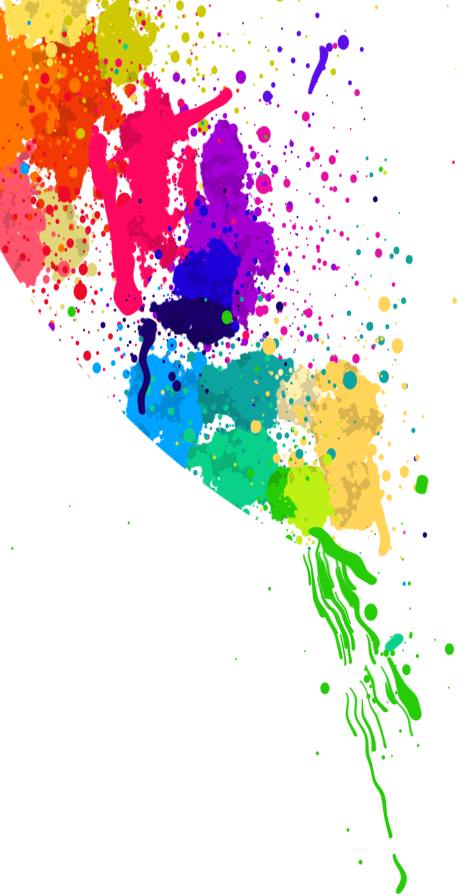
A Shadertoy shader for this background:

```glsl
const vec3 PAPER = vec3(1);
const vec3 ORANGE = vec3(1, .45, 0);
const vec3 VERMILION = vec3(.95, .22, .02);
const vec3 RED = vec3(.93, .04, .16);
const vec3 LEMON = vec3(1, .88, .33);
const vec3 OLIVE = vec3(.81, .79, .02);
const vec3 KHAKI = vec3(.88, .84, .47);
const vec3 ROSE = vec3(1, .33, .43);
const vec3 CRIMSON = vec3(1, .03, .38);
const vec3 PURPLE = vec3(.64, 0, .83);
const vec3 VIOLET = vec3(.36, .05, .92);
const vec3 MAGENTA = vec3(.91, .05, .64);
const vec3 BLUE = vec3(.12, 0, .85);
const vec3 NAVY = vec3(.1, 0, .42);
const vec3 SKY = vec3(0, .64, 1);
const vec3 TEAL = vec3(.05, .64, .62);
const vec3 JADE = vec3(.04, .82, .54);
const vec3 MAIZE = vec3(1, .83, .35);
const vec3 CREAM = vec3(1, .94, .7);
const vec3 LIME = vec3(.75, .94, .08);
const vec3 GREEN = vec3(.15, .8, .03);
const vec2 ARC_CENTRE = vec2(.73, 1.127);
const float ARC_RADIUS = .835;
const float ROUGHNESS = 2.5;
const vec2 SQUASH = vec2(1.3, 1);
const int STREAKS = 34;
const mat2 TILT = mat2(.8, .6, -.6, .8);

vec3 col = PAPER;
vec2 p;
float aa;

float hash(vec2 v) {
  vec3 q = fract(v.xyx * .1031);
  q += dot(q, q.yzx + 33.33);
  return fract((q.x + q.y) * q.z);
}

float noise(vec2 v) {
  vec2 i = floor(v), f = fract(v);
  f *= f * (3. - 2. * f);
  return mix(mix(hash(i), hash(i + vec2(1, 0)), f.x),
    mix(hash(i + vec2(0, 1)), hash(i + 1.), f.x), f.y);
}

float fbm(vec2 v) {
  float sum = 0., amp = .53;
  for (int i = 0; i < 4; i++) {
    sum += amp * noise(v);
    v = TILT * v * 2.1 + 7.3;
    amp *= .5;
  }
  return sum;
}

// Drops in three sizes, thinning outwards; area = centre, radii
void spray(vec4 area, vec3 tint, float density) {
  float cells = 27.;
  for (int i = 0; i < 3; i++) {
    vec2 q = TILT * (p * SQUASH) * cells, id = floor(q);
    vec2 seed = id + area.xy * 331. + float(i) * 19.;
    vec2 away = ((id + .5) / cells * TILT / SQUASH - area.xy) / area.zw;
    float size = mix(.1, .34, pow(hash(seed + 5.7), 2.));
    vec2 jitter = vec2(hash(seed + 11.3), hash(seed + 23.9)) - .5;
    float d = length(q - id - .5 - jitter * (.9 - 2. * size)) - size;
    float present = step(hash(seed), density * exp(-.7 * dot(away, away)));
    col = mix(col, tint, present * (1. - smoothstep(-aa, aa, d / cells)));
    cells *= 1.9;
  }
}

// Ragged two-tone pool with loose drops
void blot(vec4 area, vec3 tint) {
  vec2 d = (p - area.xy) / area.zw, seed = area.xy * vec2(371, 293);
  float field = .9 - dot(d, d) + ROUGHNESS * (fbm(p * vec2(40, 30) + seed) - .5);
  float soft = max(fwidth(field), .001);
  float mottle = smoothstep(.57, .6, fbm(p * vec2(55, 42) - seed));
  col = mix(col, tint * (1. - .15 * mottle), smoothstep(-soft, soft, field));
  spray(area * vec4(1, 1, 1.15, 1.15), tint, .45);
}

// Wobbly tapered line; ends = start, finish
void stroke(vec4 ends, float w0, float w1, vec3 tint) {
  vec2 wobble = vec2(noise(p * 45.), noise(p * 45. + 17.)) - .5;
  vec2 v = p + .012 * wobble - ends.xy, ab = ends.zw - ends.xy;
  float t = clamp(dot(v, ab) / dot(ab, ab), 0., 1.);
  float d = length(v - t * ab) - mix(w0, w1, t);
  col = mix(col, tint, 1. - smoothstep(-aa, aa, d));
}

void mainImage(out vec4 fragColor, in vec2 fragCoord) {
  p = fragCoord / iResolution.y;
  aa = 1. / iResolution.y;

  // Warm corner
  blot(vec4(.06, .745, .038, .06), KHAKI);
  blot(vec4(.02, .76, .038, .075), ROSE);
  blot(vec4(.075, .88, .07, .095), VERMILION);
  blot(vec4(.012, .905, .05, .095), ORANGE);
  blot(vec4(.135, .955, .035, .045), OLIVE);
  blot(vec4(.062, .985, .052, .045), LEMON);
  spray(vec4(.2, .96, .075, .055), OLIVE, .35);
  spray(vec4(.08, .74, .06, .1), RED, .45);
  // Violet and crimson middle
  spray(vec4(.31, .73, .065, .1), MAGENTA, .4);
  spray(vec4(.34, .92, .04, .05), VIOLET, .18);
  blot(vec4(.25, .72, .05, .085), PURPLE);
  blot(vec4(.25, .81, .025, .055), PURPLE);
  blot(vec4(.168, .79, .042, .11), CRIMSON);
  stroke(vec4(.17, .84, .255, .893), .011, .006, CRIMSON);
  stroke(vec4(.11, .84, .145, .66), .009, .012, CRIMSON);
  stroke(vec4(.345, .898, .362, .942), .003, .005, VIOLET);
  // Cool lower edge
  blot(vec4(.185, .545, .06, .06), SKY);
  blot(vec4(.275, .55, .05, .06), TEAL);
  blot(vec4(.268, .475, .058, .055), JADE);
  blot(vec4(.232, .685, .034, .05), BLUE);
  blot(vec4(.21, .635, .052, .027), NAVY);
  stroke(vec4(.165, .64, .16, .54), .005, .004, NAVY);
  spray(vec4(.425, .65, .03, .09), TEAL, .2);
  // Yellow fan and lime knot
  blot(vec4(.335, .555, .025, .038), CREAM);
  blot(vec4(.378, .53, .044, .07), MAIZE);
  blot(vec4(.39, .445, .034, .038), MAIZE);
  stroke(vec4(.412, .5, .428, .39), .004, .007, MAIZE);
  spray(vec4(.32, .56, .06, .07), TEAL, .25);
  blot(vec4(.32, .445, .022, .035), GREEN);
  blot(vec4(.342, .44, .027, .034), LIME);
  // Clean curved cut
  float outside = length(p - ARC_CENTRE) - ARC_RADIUS;
  col = mix(col, PAPER, smoothstep(-aa, aa, outside));

  // Green tail of fanned streaks
  for (int i = 0; i < STREAKS; i++) {
    float k = float(i), fan = hash(vec2(k, 3.1)), reach = hash(vec2(k, 8.7));
    vec2 heading = vec2(mix(.2, .52, fan), -1);
    vec2 start = mix(vec2(.335, .41), vec2(.375, .395), fan) + heading * reach * reach * .19;
    vec2 tip = start + heading * mix(.02, .08, hash(vec2(k, 14.3)));
    stroke(vec4(start, tip), .0008, mix(.001, .0035, hash(vec2(k, 21.9))), GREEN);
  }
  stroke(vec4(.35, .405, .415, .355), .008, .005, GREEN);
  stroke(vec4(.39, .23, .437, .07), .001, .003, GREEN);
  stroke(vec4(.436, .265, .46, .205), .002, .007, GREEN);
  stroke(vec4(.444, .04, .45, .01), .002, .004, GREEN);
  stroke(vec4(.47, .45, .471, .459), .006, .006, GREEN);
  stroke(vec4(.435, .277, .439, .284), .005, .006, JADE);
  spray(vec4(.43, .27, .05, .11), GREEN, .13);

  fragColor = vec4(col, 1);
}
```
